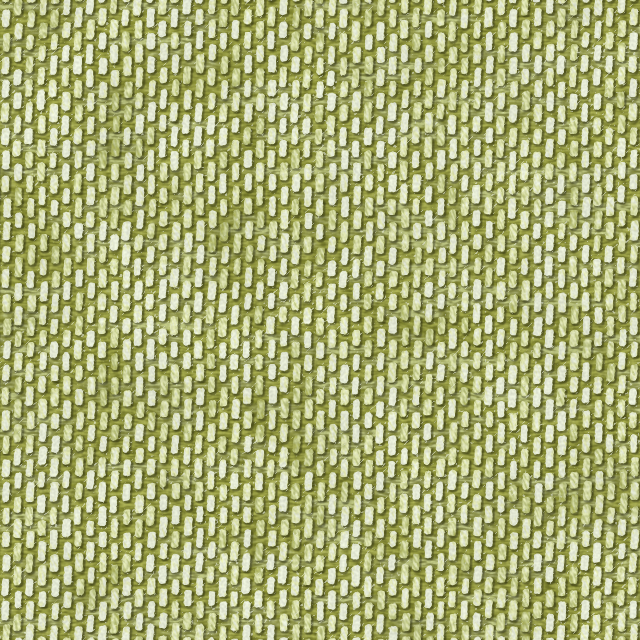
Give the GLSL for this texture, as a WebGL 2 fragment shader.

```glsl
#version 300 es
precision highp float;
// Plain-woven cloth: pale upright warp stitches in a checkered stagger over
// olive weft threads. Each stitch is a rounded box in a repeated cell; hashes
// vary its size and tint, and stretched gradient noise draws fibres and wear.

#define COLUMNS 53.0        // warp threads across
#define ROWS 54.0           // weft threads up; a stitch repeats every two
#define STITCH_WIDTH 0.31   // half width, in cells
#define STITCH_LENGTH 0.75  // half length, in cells
#define WEFT_WIDTH 0.34     // half width of the weft, in cells
#define WOBBLE 0.22         // bending of the threads, in cells
#define FIBRE 0.55          // contrast of the fibres
#define WEAR 0.55           // tint variation between stitches
#define SHADOW 0.34         // darkness beside the stitches

uniform vec2 u_resolution;
out vec4 fragColor;

const vec3 OLIVE = vec3(0.50, 0.52, 0.18);
const vec3 MOSS  = vec3(0.66, 0.68, 0.33);
const vec3 KHAKI = vec3(0.60, 0.62, 0.42);
const vec3 SAGE  = vec3(0.73, 0.76, 0.50);
const vec3 CREAM = vec3(0.87, 0.89, 0.69);
const vec3 CHALK = vec3(0.89, 0.91, 0.83);

float hash(vec2 p) {
    vec3 q = fract(vec3(p.xyx) * 0.1031);
    q += dot(q, q.yzx + 33.33);
    return fract((q.x + q.y) * q.z);
}

vec2 gradient(vec2 cell) {
    float angle = 6.2832 * hash(cell);
    return vec2(cos(angle), sin(angle));
}

// Gradient noise, roughly -0.7 to 0.7
float noise(vec2 p) {
    vec2 i = floor(p), f = fract(p);
    vec2 w = f * f * f * (f * (f * 6.0 - 15.0) + 10.0);
    vec2 e = vec2(1.0, 0.0);
    float low = mix(dot(gradient(i), f),
                    dot(gradient(i + e), f - e), w.x);
    float high = mix(dot(gradient(i + e.yx), f - e.yx),
                     dot(gradient(i + e.xx), f - e.xx), w.x);
    return mix(low, high, w.y);
}

float roundedBox(vec2 p, vec2 halfSize, float radius) {
    vec2 q = abs(p) - halfSize + radius;
    return length(max(q, 0.0)) + min(max(q.x, q.y), 0.0) - radius;
}

// Distance to the stitch of the cell around p; also gives its id and local place
float stitch(vec2 p, out vec2 id, out vec2 local) {
    float column = floor(p.x);
    float y = (p.y + 0.5 + mod(column, 2.0)) * 0.5
            + 0.09 * (hash(vec2(column, 7.0)) - 0.5);
    id = vec2(column, floor(y));
    local = vec2(fract(p.x) - 0.5, 2.0 * fract(y) - 1.0);
    float size = hash(id + 19.0);
    local.x += 0.12 * (hash(id + 41.0) - 0.5) - 0.06 * local.y;
    vec2 halfSize = vec2(STITCH_WIDTH + 0.08 * (size - 0.5),
                         STITCH_LENGTH + 0.20 * (hash(id + 67.0) - 0.5));
    return roundedBox(local, halfSize, 0.24);
}

// Horizontal threads with long streaks of paler yarn
vec3 weft(vec2 p) {
    float row = floor(p.y), across = fract(p.y) - 0.5;
    float streak = noise(vec2(p.x * 0.16, row * 5.37));
    float fibre = noise(vec2(p.x * 1.4, p.y * 4.5) + 31.0);
    float body = 1.0 - smoothstep(WEFT_WIDTH - 0.16, WEFT_WIDTH + 0.16, abs(across));
    vec3 yarn = mix(MOSS, KHAKI, smoothstep(-0.1, 0.25, streak));
    yarn = mix(yarn, SAGE, smoothstep(0.15, 0.45, streak + 0.6 * fibre));
    float cover = body * clamp(0.62 + fibre + 0.5 * streak, 0.0, 1.0);
    return mix(OLIVE * (0.97 + 0.2 * fibre), yarn, cover);
}

void main() {
    vec2 uv = gl_FragCoord.xy / u_resolution;
    vec2 p = uv * vec2(COLUMNS, ROWS);
    float pixel = ROWS / u_resolution.y;
    p += WOBBLE * vec2(noise(p * 0.13), noise(p * 0.17 + 50.0));
    float fuzz = noise(p * 4.3 + 11.0);

    // Weft, darkened to the lower right of each stitch
    vec2 id, local;
    float shade = stitch(p + vec2(-0.13, 0.13), id, local);
    vec3 color = weft(p);
    color *= 1.0 - SHADOW * (1.0 - smoothstep(-0.05, 0.16, shade));

    // Warp stitches: own tint, twisted fibres, rounded sides
    float edge = stitch(p, id, local) + 0.09 * fuzz;
    float blotch = noise(uv * 7.0) + 0.6 * noise(uv * 19.0 + 8.0);
    float thread = hash(vec2(id.x, 3.0)) - 0.5;
    float tint = 0.60 + WEAR * (hash(id) - 0.5) + 0.25 * thread + 0.28 * blotch;
    float fibre = noise(vec2(p.x * 4.2 + p.y * 1.5, p.y * 1.8) + 73.0);
    tint += FIBRE * fibre - 1.6 * local.x * local.x - 0.16 * local.y * local.y;
    vec3 yarn = mix(SAGE, CREAM, smoothstep(0.10, 0.45, tint));
    yarn = mix(yarn, CHALK, smoothstep(0.42, 0.70, tint));
    yarn = mix(yarn, MOSS, 0.8 * (1.0 - smoothstep(-0.12, 0.16, tint)));
    float soft = max(0.06, 0.6 * pixel);
    color = mix(color, yarn, 1.0 - smoothstep(-soft, soft, edge));

    // Stray bright hairs and a faint overall grain
    float hair = noise(vec2(p.x + p.y, (p.y - p.x) * 2.2) * 1.7 + 91.0);
    color = mix(color, CHALK, 0.6 * smoothstep(0.30, 0.50, hair + 0.12 * blotch));
    color *= 1.0 + 0.10 * fuzz + 0.04 * blotch;
    fragColor = vec4(clamp(color, 0.0, 1.0), 1.0);
}
```
